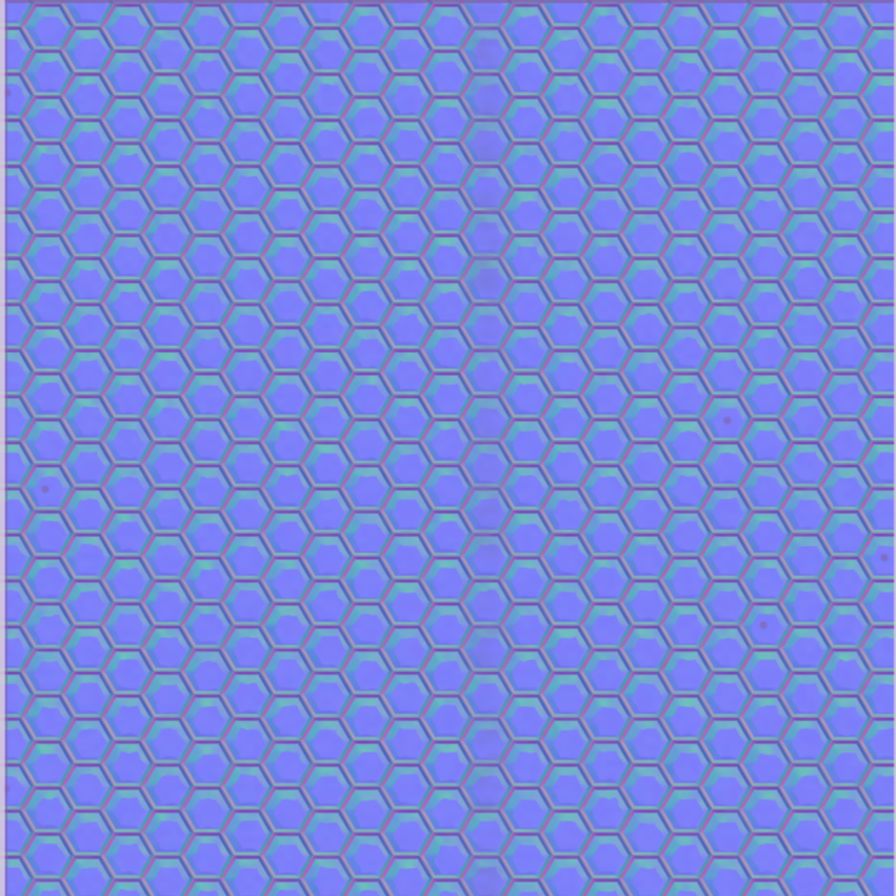
This texture map is drawn by a WebGL 2 fragment shader. Its source:

```glsl
#version 300 es
precision highp float;

uniform vec2 u_resolution;
out vec4 fragColor;

// Lattice, in canvas units
const float CELL_PITCH = 0.0514;
const vec2 CELL_ANCHOR = vec2(0.3646, 0.6363);
const vec2 LATTICE = vec2(1.7320508, 1.0);

// Cell relief, in units of the cell pitch
const float RIDGE_INNER = 0.045;
const float RIDGE_OUTER = 0.105;
const float RIDGE_TILT = 0.19;
const float FLAT_RADIUS = 0.30;
const vec2 FLAT_OFFSET = vec2(0.045, -0.07);
const float FLAT_JITTER = 0.05;
const vec2 BEVEL_TILT = vec2(0.065, 0.117);
const vec2 BEVEL_LEAN = vec2(-0.05, 0.08);

// Colours
const vec3 FLAT_COLOR = vec3(0.49, 0.50, 0.98);
const vec3 WORN_COLOR = vec3(0.46, 0.46, 0.80);
const vec3 STRIP_COLOR = vec3(0.86, 0.80, 0.87);
const vec3 RIM_COLOR = vec3(0.50, 0.38, 0.68);
const float RIDGE_BLUE_LOSS = 0.25;
const float BEVEL_BLUE_LOSS = 0.95;

// Wear and borders, in canvas units
const float SEAM_X = 0.5427;
const float SEAM_WIDTH = 0.018;
const float LEFT_STRIP = 0.0055;
const float RIGHT_STRIP = 0.0022;
const float TOP_RIM = 0.0035;
const float BORDER_SOFT = 0.0015;

float hash(vec2 p) {
    return fract(sin(dot(p, vec2(127.1, 311.7))) * 43758.5453);
}

float noise(vec2 p) {
    vec2 i = floor(p);
    vec2 f = fract(p);
    f = f * f * (3.0 - 2.0 * f);
    return mix(mix(hash(i), hash(i + vec2(1.0, 0.0)), f.x),
               mix(hash(i + vec2(0.0, 1.0)), hash(i + 1.0), f.x), f.y);
}

// Distance from the centre to the side of a flat-topped hexagon
float hexRadius(vec2 p) {
    p = abs(p);
    return max(p.y, dot(p, vec2(0.8660254, 0.5)));
}

// Offset from the nearest cell centre
vec2 hexLocal(vec2 p) {
    vec2 a = mod(p + 0.5 * LATTICE, LATTICE) - 0.5 * LATTICE;
    vec2 b = mod(p, LATTICE) - 0.5 * LATTICE;
    return dot(a, a) < dot(b, b) ? a : b;
}

// Outward direction of the nearest side, blended at the corners
vec2 sideNormal(vec2 p) {
    vec2 sum = vec2(0.0);
    float total = 0.0;
    for (int i = 0; i < 6; i++) {
        float angle = radians(30.0 + 60.0 * float(i));
        vec2 side = vec2(cos(angle), sin(angle));
        float weight = exp(35.0 * dot(p, side));
        sum += weight * side;
        total += weight;
    }
    return sum / total;
}

void main() {
    vec2 uv = gl_FragCoord.xy / u_resolution;
    vec2 p = (uv - CELL_ANCHOR) / CELL_PITCH;
    vec2 local = hexLocal(p);
    vec2 cell = floor((p - local) * 2.0 / LATTICE + 0.5);
    vec2 normal = sideNormal(local);
    float edge = 0.5 - hexRadius(local);

    // Worn column of cells
    float seam = exp(-pow((uv.x - SEAM_X) / SEAM_WIDTH, 2.0));
    float wear = seam * (0.25 + 0.65 * hash(cell + 5.3)) * noise(p * vec2(3.0, 6.0));

    // Raised wall between cells
    float ridge = 1.0 - smoothstep(RIDGE_INNER, RIDGE_OUTER, edge);
    float wallTilt = RIDGE_TILT * ridge * smoothstep(0.0, 0.03, edge);
    wallTilt *= (0.85 + 0.3 * noise(p * 4.0)) * (1.0 - 0.6 * wear);

    // Bevel around an off-centre flat floor
    vec2 jitter = FLAT_JITTER * (vec2(hash(cell), hash(cell + 17.0)) - 0.5);
    float floorEdge = hexRadius(local - FLAT_OFFSET - jitter) - FLAT_RADIUS;
    floorEdge += 0.05 * (noise(p * 7.0) - 0.5);
    float bevel = smoothstep(-0.035, 0.035, floorEdge) * (1.0 - ridge);
    bevel *= 0.7 + 0.6 * noise(p * 5.0 + 31.0);
    vec2 bevelTilt = bevel * (BEVEL_TILT * normal + BEVEL_LEAN);

    // Tilt becomes red and green, steepness lowers blue
    vec3 color = FLAT_COLOR;
    color.rg += bevelTilt - normal * wallTilt;
    color.b -= BEVEL_BLUE_LOSS * length(bevelTilt) + RIDGE_BLUE_LOSS * ridge;

    // Faint streaks, wear and rare specks
    color.rg += 0.025 * (vec2(noise(p * vec2(4.0, 8.0)), noise(p * 6.0 + 9.0)) - 0.5);
    color = mix(color, WORN_COLOR, 0.7 * wear);
    float speck = step(0.99, hash(cell + 41.0)) * (1.0 - smoothstep(0.04, 0.12, length(local - 3.0 * jitter)));
    color = mix(color, RIM_COLOR, 0.6 * speck);

    // Borders
    float rim = smoothstep(-BORDER_SOFT, BORDER_SOFT, uv.y - 1.0 + TOP_RIM);
    float line = 1.0 - smoothstep(0.0, 2.0 * BORDER_SOFT, abs(uv.x - LEFT_STRIP - BORDER_SOFT));
    float strip = 1.0 - smoothstep(-BORDER_SOFT, BORDER_SOFT, uv.x - LEFT_STRIP);
    strip = max(strip, smoothstep(-BORDER_SOFT, BORDER_SOFT, uv.x - 1.0 + RIGHT_STRIP));
    color = mix(color, RIM_COLOR, max(0.8 * rim, 0.6 * line));
    color = mix(color, STRIP_COLOR, 0.85 * strip);

    fragColor = vec4(clamp(color, 0.0, 1.0), 1.0);
}
```
